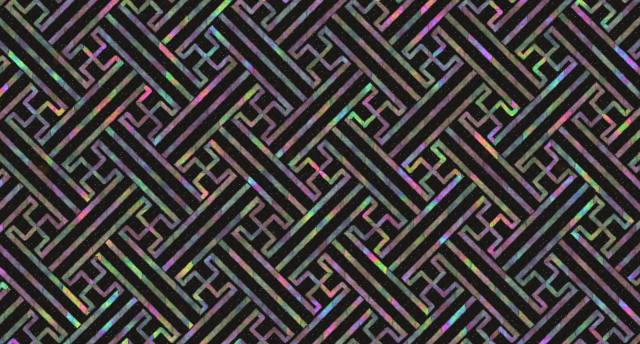
A Shadertoy shader for this pattern:

```glsl
// Diagonal interlocking fret of iridescent shell strips inlaid in dark lacquer.
#define REPEATS_ACROSS 5.65   // knots along one row
#define CENTRE vec2(0.499, 0.504)
#define PITCH 5.0             // knot spacing in strip units
#define BAR_WIDTH 0.37
#define KNOT_WIDTH 0.30
#define WOBBLE 0.07           // hand-laid misplacement
#define CHUNK 2.1             // mean length of one shell sliver
#define IRIDESCENCE 0.22
#define SHELL vec3(0.51, 0.485, 0.495)
#define LACQUER vec3(0.100, 0.093, 0.085)

struct Piece { float d; vec2 st; vec2 id; };  // distance, strip coordinates, seed

float hash(vec2 p) {
    vec3 q = fract(p.xyx * vec3(0.1031, 0.1030, 0.0973));
    q += dot(q, q.yzx + 33.33);
    return fract((q.x + q.y) * q.z);
}

float corner(vec2 cell, vec2 f, vec2 o) {
    float a = 6.28318 * hash(cell + o);
    return dot(vec2(cos(a), sin(a)), f - o);
}

float gradientNoise(vec2 p) {
    vec2 i = floor(p), f = p - i;
    vec2 u = f * f * f * (f * (f * 6.0 - 15.0) + 10.0);
    return mix(mix(corner(i, f, vec2(0, 0)), corner(i, f, vec2(1, 0)), u.x),
               mix(corner(i, f, vec2(0, 1)), corner(i, f, vec2(1, 1)), u.x), u.y);
}

float sdBox(vec2 p, vec2 halfSize) {
    vec2 q = abs(p) - halfSize;
    return length(max(q, 0.0)) + min(max(q.x, q.y), 0.0);
}

float sdSegment(vec2 p, vec2 a, vec2 b) {
    vec2 ab = b - a;
    return length(p - a - ab * clamp(dot(p - a, ab) / dot(ab, ab), 0.0, 1.0));
}

// Three parallel bars in each square, turned a quarter in alternate squares.
void addBars(vec2 p, inout Piece best) {
    vec2 home = floor(p / PITCH);
    for (int j = -1; j <= 1; j++)
    for (int i = -1; i <= 1; i++) {
        vec2 cell = home + vec2(i, j);
        vec2 q = p - (cell + 0.5) * PITCH;
        if (mod(cell.x + cell.y, 2.0) > 0.5) q = q.yx;
        for (int k = -1; k <= 1; k++) {
            vec2 id = cell * 3.0 + vec2(float(k) + 41.0, float(k) * 17.0 + 90.0);
            float tilt = (hash(id + 7.0) - 0.5) * WOBBLE;
            vec2 s = vec2(q.x, q.y - float(k) + tilt * (0.5 + 0.25 * q.x));
            float reach = k == 0 ? 3.97 - 0.5 * BAR_WIDTH : 3.5 + 0.5 * KNOT_WIDTH;
            float d = sdBox(s, vec2(reach, 0.5 * BAR_WIDTH));
            if (d < best.d) best = Piece(d, s, id);
        }
    }
}

// Four stepped arms about each lattice point, mirrored on alternate points.
void addKnot(vec2 p, inout Piece best) {
    vec2 cell = floor(p / PITCH + 0.5);
    vec2 q = p - cell * PITCH;
    if (mod(cell.x + cell.y, 2.0) > 0.5) q.x = -q.x;
    vec2 id = cell * 5.0 + 203.0;
    q += 0.04 * vec2(gradientNoise(p * 1.3), gradientNoise(p * 1.3 + 31.0));
    for (int k = 0; k < 4; k++) {
        float d = sdSegment(q, vec2(0), vec2(-1, 0));
        d = min(d, sdSegment(q, vec2(-1, 0), vec2(-1, -1)));
        d = min(d, sdSegment(q, vec2(-1, -1), vec2(-1.38, -1))) - 0.5 * KNOT_WIDTH;
        if (d < best.d) best = Piece(d, q + 0.4, id + float(k) * 0.37);
        q = vec2(-q.y, q.x);
    }
}

vec3 shellColour(Piece piece, vec2 p) {
    float seed = hash(piece.id);
    float along = piece.st.x / CHUNK + seed * 9.0 + 0.35 * piece.st.y;
    float sliver = hash(piece.id + floor(along) * 3.7);
    float drift = gradientNoise(vec2(piece.st.x * 0.6, seed * 60.0));
    float ripple = gradientNoise(p * vec2(1.7, 1.4));
    float hue = seed + 0.45 * sliver + 0.7 * drift + 0.35 * ripple;
    vec3 spectrum = cos(6.28318 * (hue + vec3(0.0, 0.36, 0.70)));
    float flash = smoothstep(0.05, 0.6, gradientNoise(p * 0.55 + seed * 40.0) + 0.5 * (sliver - 0.5));
    float tone = 0.83 + 0.22 * sliver + 0.3 * ripple + 0.3 * flash;
    vec3 colour = SHELL * tone + spectrum * IRIDESCENCE * (0.28 + 0.9 * flash);
    float seam = smoothstep(0.0, 0.05, abs(fract(along) - 0.5) * -1.0 + 0.5);
    colour *= mix(0.82, 1.0, seam);
    return colour * (1.0 + 0.22 * gradientNoise(p * 6.0));
}

vec3 lacquerColour(vec2 p) {
    vec3 colour = LACQUER * (1.0 + 0.3 * gradientNoise(p * 5.0));
    float rust = smoothstep(0.42, 0.62, gradientNoise(p * 0.7 + 13.0));
    colour += rust * vec3(0.10, 0.045, 0.0);
    vec2 grain = floor(p * 5.0);
    vec2 offset = fract(p * 5.0) - 0.3 - 0.4 * vec2(hash(grain + 5.0), hash(grain + 9.0));
    float dust = step(0.86, hash(grain)) * smoothstep(0.28, 0.05, length(offset));
    return colour + dust * 0.17;
}

void mainImage(out vec4 fragColor, in vec2 fragCoord) {
    float units = REPEATS_ACROSS * PITCH * sqrt(2.0);
    vec2 w = (fragCoord - CENTRE * iResolution.xy) / iResolution.x * units;
    vec2 p = vec2(w.x - w.y, w.x + w.y) * sqrt(0.5);
    float pixel = units / iResolution.x;

    Piece piece = Piece(1e3, vec2(0), vec2(0));
    addBars(p, piece);
    addKnot(p, piece);
    float d = piece.d + 0.035 * gradientNoise(p * 3.0);

    // Strips darken toward their cut edges.
    vec3 shell = shellColour(piece, p) * mix(0.72, 1.0, smoothstep(0.0, 0.09, -d));
    float cover = smoothstep(0.7 * pixel, -0.7 * pixel, d);
    fragColor = vec4(clamp(mix(lacquerColour(p), shell, cover), 0.0, 1.0), 1.0);
}
```
